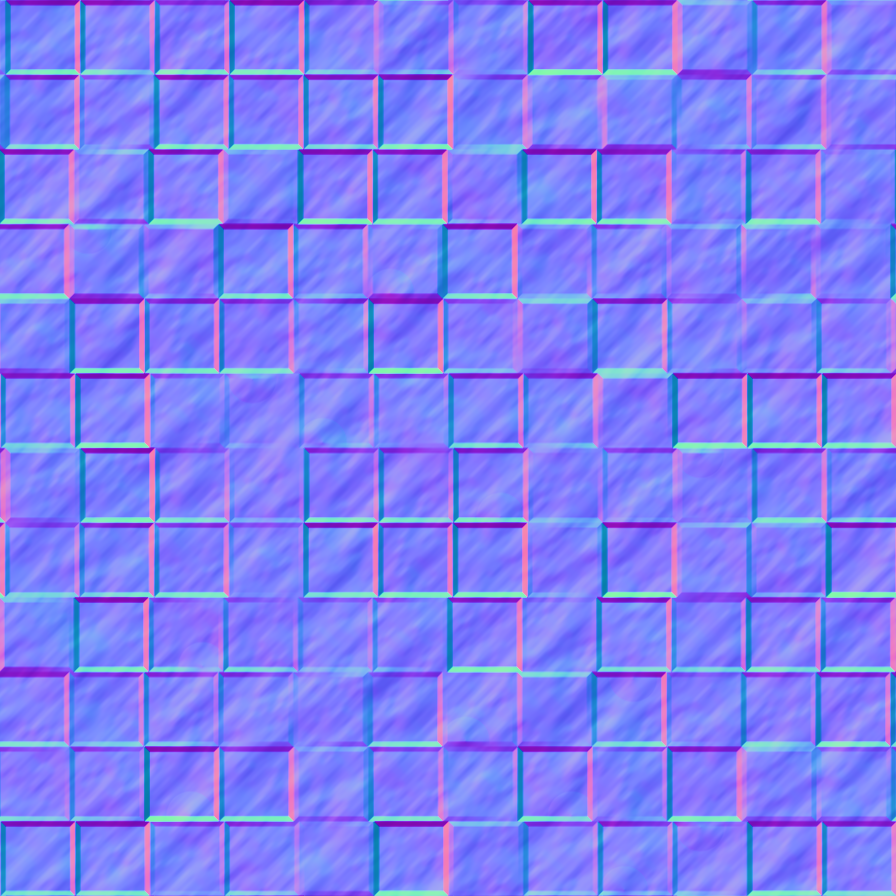
Reproduce this texture map procedurally as a WebGL 2 fragment shader.

```glsl
#version 300 es
precision highp float;

uniform vec2 u_resolution;
out vec4 fragColor;

// Layout, in tiles
const float GRID = 12.0;
const float BEVEL = 0.066;
const float SOFTNESS = 0.014;
const float ROW_SHIFT = 0.08;
const float SHIFT_PERIOD = 6.0;
const float SHIFT_PHASE = 0.4;

// Relief, in tiles
const float LOWEST = -0.04;
const float HIGHEST = 0.15;
const float TILT = 0.06;
const float GRAIN = 0.08;
const float GRAIN_FALLOFF = 0.36;
const int GRAIN_OCTAVES = 3;

// Shallow chips on a few tiles
const float CHIP_SHARE = 0.06;
const float CHIP_RADIUS = 0.32;
const float CHIP_SLOPE = 0.13;

const float TAU = 6.2831853;

float hash(vec2 p) {
    return fract(sin(dot(p, vec2(127.1, 311.7))) * 43758.5453);
}

// Value noise that wraps after a whole number of cells
float wrappedNoise(vec2 p, float period) {
    vec2 cell = floor(p);
    vec2 f = fract(p);
    vec2 u = f * f * f * (f * (f * 6.0 - 15.0) + 10.0);
    vec2 a = mod(cell, period);
    vec2 b = mod(cell + 1.0, period);
    return mix(mix(hash(a), hash(vec2(b.x, a.y)), u.x),
               mix(hash(vec2(a.x, b.y)), hash(b), u.x), u.y);
}

// Soft surface waves drawn out along the rising diagonal
float grain(vec2 p) {
    vec2 q = vec2(p.x + p.y, 2.0 * (p.y - p.x));
    float period = GRID;
    float amplitude = GRAIN;
    float sum = 0.0;
    for (int i = 0; i < GRAIN_OCTAVES; i++) {
        sum += amplitude * wrappedNoise(q, period);
        q *= 2.0;
        period *= 2.0;
        amplitude *= GRAIN_FALLOFF;
    }
    return sum;
}

float surfaceHeight(vec2 p) {
    // Rows slide sideways in a slow wave
    float row = GRID - 1.0 - floor(p.y);
    vec2 q = p;
    q.x -= ROW_SHIFT * cos(TAU * (row - SHIFT_PHASE) / SHIFT_PERIOD);
    vec2 id = mod(floor(q), GRID);
    vec2 f = fract(q);

    // Each face has its own level and lean
    vec2 lean = vec2(hash(id + 17.3), hash(id + 41.9)) - 0.5;
    float face = mix(LOWEST, HIGHEST, hash(id + 5.7));
    face += 2.0 * TILT * dot(lean, f - 0.5);

    // Rounded chip near the upper or lower edge
    float side = step(0.5, hash(id + 71.3));
    vec2 chipCenter = vec2(mix(0.25, 0.75, hash(id + 63.1)), mix(0.08, 0.92, side));
    float chip = max(CHIP_RADIUS - distance(f, chipCenter), 0.0);
    face -= CHIP_SLOPE * chip * step(hash(id + 29.5), CHIP_SHARE);

    // Bevel falls to the joint on all four sides
    vec2 toEdge = min(f, 1.0 - f);
    float bevel = clamp(min(toEdge.x, toEdge.y) / BEVEL, 0.0, 1.0);
    return face * bevel + grain(p);
}

void main() {
    vec2 p = gl_FragCoord.xy / u_resolution * GRID;

    // Slope by central differences, never finer than half a pixel
    float reach = max(SOFTNESS, 0.5 * GRID / min(u_resolution.x, u_resolution.y));
    vec2 e = vec2(reach, 0.0);
    vec2 slope = vec2(surfaceHeight(p + e.xy) - surfaceHeight(p - e.xy),
                      surfaceHeight(p + e.yx) - surfaceHeight(p - e.yx)) / (2.0 * reach);

    // Tangent-space normal with green pointing down
    vec3 normal = normalize(vec3(-slope.x, slope.y, 1.0));
    fragColor = vec4(normal * 0.5 + 0.5, 1.0);
}
```
